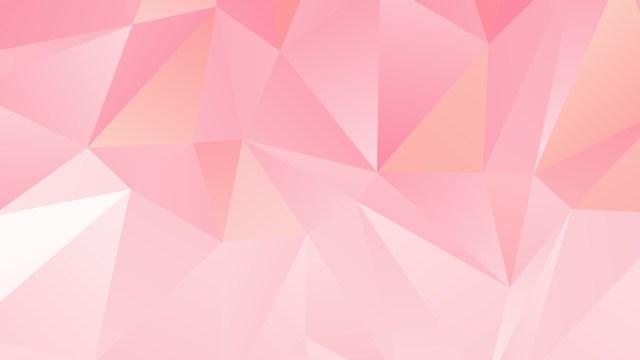
This background is drawn by a Shadertoy shader. Its source:

```glsl
// Two random values in 0..1
vec2 hash22(vec2 p) {
    vec3 q = fract(p.xyx * vec3(0.1031, 0.1030, 0.0973));
    q += dot(q, q.yzx + 33.33);
    return fract((q.xx + q.yz) * q.zy);
}

float cross2(vec2 a, vec2 b) {
    return a.x * b.y - a.y * b.x;
}

// Jittered mesh vertex, kept inside its own grid cell
vec2 meshVertex(vec2 cell, vec2 size, float jitter) {
    vec2 offset = (hash22(cell + 41.0) - 0.5) * 2.0 * jitter;
    return (cell + offset) * size;
}

// Signed distance to a line, positive on its left
float edgeDistance(vec2 p, vec2 a, vec2 b) {
    return cross2(normalize(b - a), p - a);
}

float triangleCoverage(vec2 p, vec2 a, vec2 b, vec2 c, float pixel) {
    float d = min(edgeDistance(p, a, b),
                  min(edgeDistance(p, b, c), edgeDistance(p, c, a)));
    return clamp(0.5 + d / pixel, 0.0, 1.0);
}

// Smallest triangle area when a quad is split along a-c
float splitQuality(vec2 a, vec2 b, vec2 c, vec2 d) {
    return min(cross2(b - a, c - a), cross2(c - a, d - a));
}

// Pink ramp indexed by lightness
vec3 pinkRamp(float tone) {
    const vec3 deep = vec3(0.99, 0.55, 0.65);
    const vec3 rose = vec3(0.99, 0.70, 0.75);
    const vec3 blush = vec3(0.99, 0.81, 0.84);
    const vec3 white = vec3(0.995, 0.975, 0.975);
    vec3 color = mix(deep, rose, clamp((tone - 0.55) / 0.15, 0.0, 1.0));
    color = mix(color, blush, clamp((tone - 0.70) / 0.11, 0.0, 1.0));
    return mix(color, white, clamp((tone - 0.81) / 0.165, 0.0, 1.0));
}

// Each facet has a base tone, a linear gradient and sometimes a peach tint
vec3 facetColor(vec2 p, vec2 center, vec2 seed) {
    vec2 shade = hash22(seed);
    vec2 slope = hash22(seed + 73.0);
    vec2 tint = hash22(seed + 151.0);

    float height = smoothstep(0.2, 0.65, center.y);
    float tone = mix(0.82, 0.69, height);
    tone -= 0.06 * smoothstep(0.7, 1.05, center.y);
    tone += (shade.x - 0.5) * mix(0.05, 0.14, height);

    vec2 fromGlow = center - vec2(0.13, 0.36);
    tone += 0.25 * exp(-45.0 * dot(fromGlow, fromGlow));

    float angle = 6.2832 * slope.x;
    vec2 direction = vec2(cos(angle), sin(angle));
    float steepness = mix(0.06, mix(0.3, 0.46, height), slope.y);
    tone += steepness * dot(p - center, direction);

    float peach = step(0.85, tint.x) * mix(0.3, 0.9, tint.y);
    peach *= mix(0.4, 1.0, height) * (1.0 - smoothstep(0.82, 0.93, tone));
    return pinkRamp(tone) + peach * vec3(0.0, 0.02, -0.075);
}

// Colour weighted by coverage, with the coverage in w
vec4 facet(vec2 p, vec2 a, vec2 b, vec2 c, vec2 seed, float pixel) {
    float coverage = triangleCoverage(p, a, b, c, pixel);
    vec3 color = facetColor(p, (a + b + c) / 3.0, seed);
    return vec4(color, 1.0) * coverage;
}

vec4 quadFacets(vec2 p, vec2 cell, vec2 size, float jitter, float pixel) {
    vec2 a = meshVertex(cell, size, jitter);
    vec2 b = meshVertex(cell + vec2(1.0, 0.0), size, jitter);
    vec2 c = meshVertex(cell + vec2(1.0, 1.0), size, jitter);
    vec2 d = meshVertex(cell + vec2(0.0, 1.0), size, jitter);

    // Turn the corners if the falling diagonal splits clearly better
    float risingBias = 1.5;
    if (risingBias * splitQuality(a, b, c, d) < splitQuality(b, c, d, a)) {
        vec2 first = a;
        a = b;
        b = c;
        c = d;
        d = first;
    }
    return facet(p, a, b, c, cell + 11.0, pixel)
         + facet(p, a, c, d, cell + 219.0, pixel);
}

void mainImage(out vec4 fragColor, in vec2 fragCoord) {
    float pixel = 1.0 / iResolution.y;
    vec2 p = fragCoord * pixel;
    vec2 size = vec2(0.26, 0.33);
    float jitter = 0.45;

    // Only four quads can reach a point in this cell
    vec2 home = floor(p / size + 0.5);
    vec4 total = vec4(0.0);
    for (int y = -1; y <= 0; y++) {
        for (int x = -1; x <= 0; x++) {
            total += quadFacets(p, home + vec2(x, y), size, jitter, pixel);
        }
    }
    fragColor = vec4(clamp(total.rgb / max(total.w, 0.001), 0.0, 1.0), 1.0);
}
```
